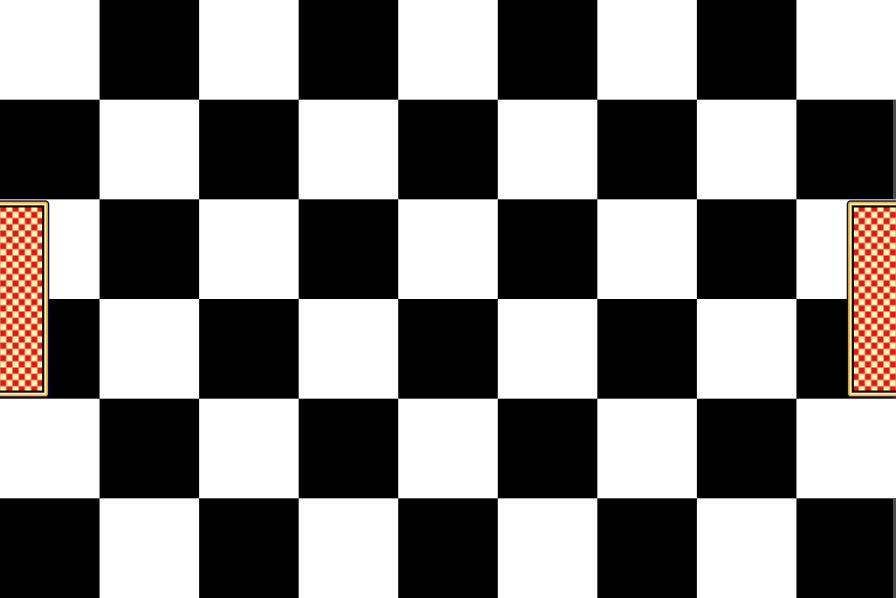
Write a Shadertoy shader that draws this pattern.

```glsl
// Black and white checkerboard, nine by six, with a checked card wrapping over the side edges.

// Antialiased checks with unit cells; 0 in the cell at the origin, 1 in its neighbours.
float checker(vec2 p, float blur) {
    vec2 wave = 2.0 * abs(fract(0.5 * p - 0.25) - 0.5) - 0.5;
    vec2 side = clamp(2.0 * wave / blur, -1.0, 1.0);
    return 0.5 - 0.5 * side.x * side.y;
}

float roundedBox(vec2 p, vec2 halfSize, float radius) {
    vec2 q = abs(p) - halfSize + radius;
    return length(max(q, 0.0)) + min(max(q.x, q.y), 0.0) - radius;
}

// Coverage of the region lying deeper than the given inset.
float inside(float dist, float inset, float pixel) {
    return clamp(0.5 - (dist + inset) / pixel, 0.0, 1.0);
}

void mainImage(out vec4 fragColor, in vec2 fragCoord) {
    vec2 cell = fragCoord / iResolution.xy * vec2(9.0, 6.0);
    float pixel = 6.0 / iResolution.y;

    // Board, with a thin grey sliver down the right of the dark squares
    float board = checker(cell, pixel);
    float sliver = inside(8.97 - cell.x, 0.0, pixel);
    vec3 color = vec3(max(board, 0.3 * sliver));

    // Card centred on the seam where the left and right edges meet
    vec2 card = vec2(mod(cell.x + 4.5, 9.0) - 4.5, cell.y - 3.0);
    float dist = roundedBox(card, vec2(0.495, 0.99), 0.04);

    // Nested borders from the outline inwards
    color = mix(color, vec3(0.03, 0.04, 0.28), inside(dist, 0.0, pixel));
    color = mix(color, vec3(0.96, 0.70, 0.22), inside(dist, 0.014, pixel));
    color = mix(color, vec3(1.0, 0.97, 0.73), inside(dist, 0.032, pixel));
    color = mix(color, vec3(0.05, 0.02, 0.02), inside(dist, 0.05, pixel));

    // Fine red and cream checks, slightly soft
    float weave = checker(card * 16.0, 16.0 * pixel + 0.15);
    vec3 checks = mix(vec3(0.87, 0.10, 0.07), vec3(1.0, 0.97, 0.73), weave);
    color = mix(color, checks, inside(dist, 0.072, pixel));

    fragColor = vec4(color, 1.0);
}
```
